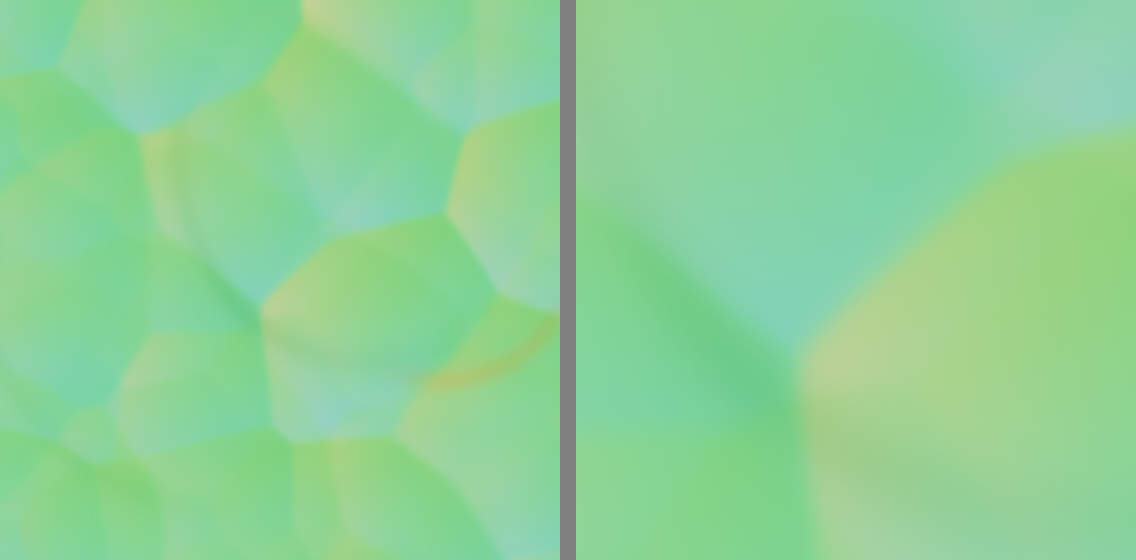
Left, the full canvas; right, a detail of the centre.
A three.js fragment shader for this background:

```glsl
// Soft green facets: blurred Voronoi cells tinted by the offset from their seed,
// red rising to the left and blue rising downward. Three layers of cells overlap,
// crisp at upper right and faint at left, crossed by a few wide, soft arcs.
varying vec2 vUv;

const vec3 BASE = vec3(0.548, 0.836, 0.588);

vec2 hash2(vec2 p, float seed) {
  vec2 q = vec2(dot(p, vec2(127.1, 311.7)), dot(p, vec2(269.5, 183.3)));
  return fract(sin(q + seed * 17.3) * 43758.5);
}

float valueNoise(vec2 p, float seed) {
  vec2 i = floor(p);
  vec2 f = fract(p);
  f = f * f * (3.0 - 2.0 * f);
  float low = mix(hash2(i, seed).x, hash2(i + vec2(1.0, 0.0), seed).x, f.x);
  float high = mix(hash2(i + vec2(0.0, 1.0), seed).x, hash2(i + 1.0, seed).x, f.x);
  return mix(low, high, f.y);
}

vec2 rotate(vec2 p, float angle) {
  float c = cos(angle);
  float s = sin(angle);
  return vec2(c * p.x - s * p.y, s * p.x + c * p.y);
}

// Offset from the nearest seed, blended smoothly across the cell borders.
vec2 cellOffset(vec2 p, float seed, float sharpness) {
  vec2 cell = floor(p);
  vec2 sum = vec2(0.0);
  float total = 1e-20;
  for (int j = -1; j <= 1; j++) {
    for (int i = -1; i <= 1; i++) {
      vec2 id = cell + vec2(float(i), float(j));
      vec2 offset = p - id - 0.12 - 0.76 * hash2(id, seed);
      float weight = exp(-sharpness * dot(offset, offset));
      sum += weight * offset;
      total += weight;
    }
  }
  return sum / total;
}

// Soft band along a circle, limited to directions near "facing".
float arc(vec2 p, vec2 centre, float radius, float width, float facing) {
  vec2 d = p - centre;
  float across = (length(d) - radius) / width;
  float along = dot(normalize(d + 1e-5), vec2(cos(facing), sin(facing)));
  return exp(-across * across) * smoothstep(0.55, 0.95, along);
}

void main() {
  vec2 p = vUv;
  vec2 wobble = vec2(valueNoise(p * 4.0, 1.0), valueNoise(p * 4.0, 2.0)) - 0.5;
  vec2 warped = p + 0.035 * wobble;

  // Overlapping facets, with the main layer fading toward the left
  float clarity = smoothstep(0.3, 0.8, 0.8 * p.x + 0.4 * p.y);
  vec2 mainCells = cellOffset(warped * 3.2 + 4.3, 3.0, 30.0);
  vec2 veilCells = cellOffset(rotate(warped, 0.5) * 3.7 + 9.0, 5.0, 22.0);
  vec2 fineCells = cellOffset(rotate(warped, -0.7) * 5.5 + 2.0, 8.0, 16.0);
  vec2 tilt = mainCells * mix(0.4, 0.95, clarity);
  tilt += veilCells * mix(0.5, 0.22, clarity);
  tilt += fineCells * mix(0.24, 0.14, clarity);

  // Faint slanted streaks
  vec2 streak = rotate(p, 0.45) * vec2(16.0, 3.0);
  tilt += 0.09 * (valueNoise(streak, 11.0) - 0.5);

  // Horizontal tilt drives red, vertical tilt drives blue
  vec3 colour = BASE;
  colour.r += -0.19 * tilt.x + 0.12 * tilt.x * tilt.x;
  colour.b += -0.21 * tilt.y + 0.06 * tilt.y * tilt.y;
  colour.g -= 0.02 * length(tilt);

  // Cooler, flatter wash at left
  colour.r -= 0.025 * (1.0 - smoothstep(0.0, 0.4, p.x));

  // Green arcs and one warm streak
  vec2 bent = p + 0.02 * wobble;
  float shade = arc(bent, vec2(0.66, 0.70), 0.335, 0.022, 3.6);
  shade += 0.7 * arc(bent, vec2(0.66, 0.68), 0.33, 0.03, 4.4);
  shade += 0.6 * arc(bent, vec2(0.42, 0.58), 0.49, 0.025, 3.8);
  float warm = arc(bent, vec2(0.79, 0.55), 0.235, 0.02, 5.15);
  colour -= shade * vec3(0.035, 0.018, 0.035);
  colour += warm * vec3(0.07, -0.045, -0.08);

  gl_FragColor = vec4(clamp(colour, 0.0, 1.0), 1.0);
}
```
